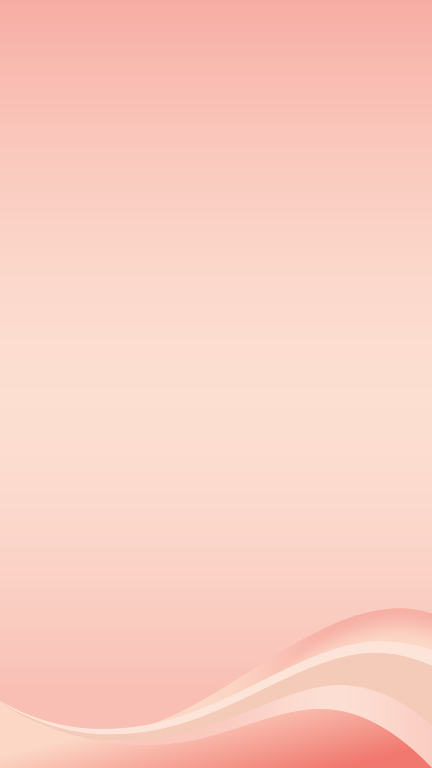
A Shadertoy shader for this background:

```glsl
// Soft peach gradient backdrop with layered satin waves along the bottom edge.

#define CREAM      vec3(0.988, 0.873, 0.820)
#define TOP_PINK   vec3(0.970, 0.678, 0.643)
#define LOW_PINK   vec3(0.976, 0.745, 0.706)
#define HILL_PINK  vec3(0.968, 0.690, 0.650)
#define WARM_CREAM vec3(0.988, 0.843, 0.776)
#define HIGHLIGHT  vec3(0.992, 0.894, 0.851)
#define SAND       vec3(0.957, 0.796, 0.725)
#define BLUSH      vec3(0.980, 0.780, 0.735)
#define CORAL      vec3(0.943, 0.470, 0.435)
#define GLOW_Y     0.48
#define FALLOFF    1.65

// Height of a wave: parabolic ends joined by an eased rise from valley to crest.
// ends holds the heights at the left and right borders; skew delays the rise.
float wave(float x, vec2 valley, vec2 crest, vec2 ends, float skew) {
    if (x < valley.x) {
        float k = 1.0 - x / valley.x;
        return mix(valley.y, ends.x, k * k);
    }
    if (x > crest.x) {
        float k = (x - crest.x) / (1.0 - crest.x);
        return mix(crest.y, ends.y, k * k);
    }
    float t = pow((x - valley.x) / (crest.x - valley.x), skew);
    return mix(valley.y, crest.y, smoothstep(0.0, 1.0, t));
}

// Antialiased coverage of the region below a wave.
float below(float depth) {
    float px = 0.6 / iResolution.y;
    return smoothstep(-px, px, depth);
}

// Vertical glow: cream in the middle, pink toward both ends.
vec3 backdrop(float y) {
    float up = clamp((y - GLOW_Y) / (1.0 - GLOW_Y), 0.0, 1.0);
    float down = clamp((GLOW_Y - y) / 0.39, 0.0, 1.0);
    vec3 col = mix(CREAM, TOP_PINK, pow(up, FALLOFF));
    return mix(col, LOW_PINK, pow(down, FALLOFF));
}

void mainImage(out vec4 fragColor, in vec2 fragCoord) {
    vec2 uv = fragCoord / iResolution.xy;
    float x = uv.x, y = uv.y;

    // Depth below each wave, from back to front
    float hill   = wave(x, vec2(0.231, 0.044), vec2(0.926, 0.208), vec2(0.075, 0.201), 1.0) - y;
    float shine  = wave(x, vec2(0.231, 0.051), vec2(0.880, 0.165), vec2(0.087, 0.154), 1.15) - y;
    float band   = wave(x, vec2(0.250, 0.044), vec2(0.868, 0.150), vec2(0.086, 0.133), 1.15) - y;
    float ribbon = wave(x, vec2(0.266, 0.035), vec2(0.787, 0.108), vec2(0.085, 0.055), 1.25) - y;
    float front  = wave(x, vec2(0.336, 0.030), vec2(0.741, 0.077), vec2(0.083, 0.0), 1.15) - y;

    vec3 col = backdrop(y);

    // Back hill: pink rim melting into cream downward and to the left
    float melt = max(smoothstep(0.0, 0.045, hill), smoothstep(0.80, 0.48, x));
    col = mix(col, mix(HILL_PINK, WARM_CREAM, melt), below(hill));

    // Thin highlight and the sand coloured band
    col = mix(col, HIGHLIGHT, below(shine));
    col = mix(col, SAND, below(band));

    // Ribbon: brightest around its crest
    float sheen = exp(-pow((x - 0.77) / 0.20, 2.0)) + smoothstep(0.35, 0.0, x);
    col = mix(col, mix(BLUSH, HIGHLIGHT, 0.8 * min(sheen, 1.0)), below(ribbon));

    // Front wave: cream on the left, coral toward the lower right
    float heat = clamp(0.12 + 1.12 * x - 8.0 * y, 0.0, 1.0);
    col = mix(col, mix(WARM_CREAM, CORAL, heat), below(front));

    fragColor = vec4(col, 1.0);
}
```
